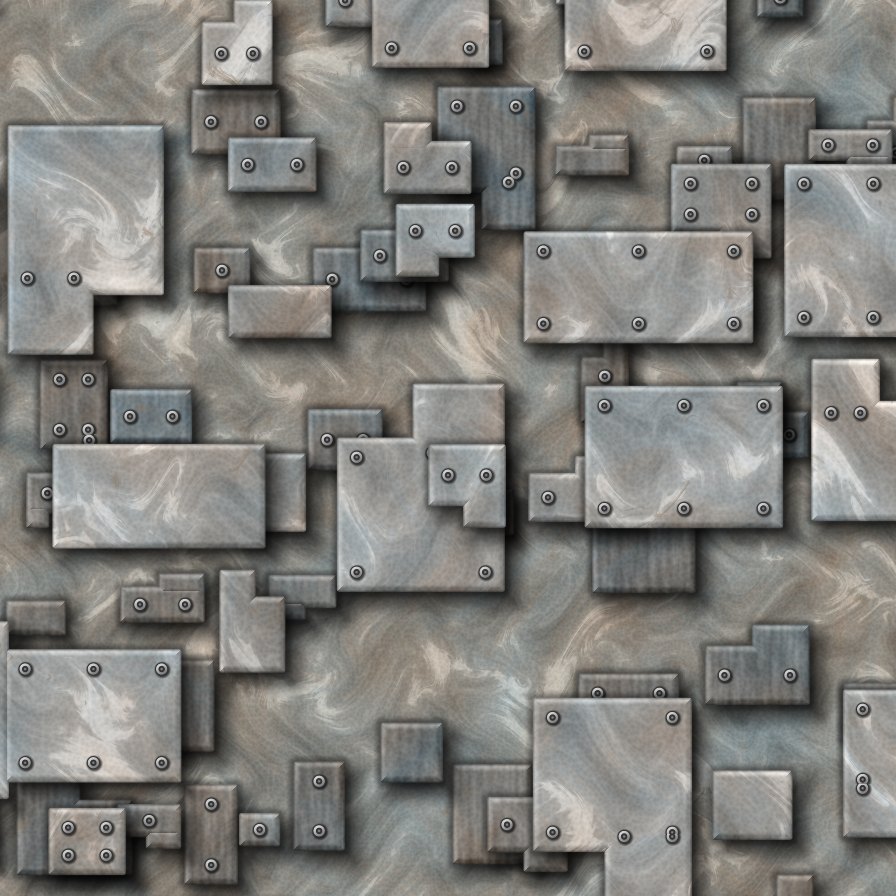
Reproduce this texture procedurally as a WebGL 2 fragment shader.

```glsl
#version 300 es
precision highp float;
// Overlapping riveted steel plates with worn patina, bevels and soft shadows.
uniform vec2 u_resolution;
out vec4 fragColor;

struct Plate { float dist; vec2 slope; vec2 rivet; };

vec2 hash2(vec2 p) {
    vec3 q = fract(p.xyx * vec3(0.1031, 0.1030, 0.0973));
    q += dot(q, q.yzx + 33.33);
    return fract((q.xx + q.yz) * q.zy);
}

// Distance to the nearest scattered point
float cellular(vec2 p) {
    vec2 id = floor(p), f = fract(p);
    float d = 2.0;
    for (int y = -1; y <= 1; y++)
        for (int x = -1; x <= 1; x++) {
            vec2 o = vec2(x, y);
            vec2 r = o + hash2(id + o) - f;
            d = min(d, dot(r, r));
        }
    return sqrt(d);
}

// Warped cellular octaves, centred on zero
float mottle(vec2 p) {
    float sum = 0.0, amp = 0.5;
    for (int i = 0; i < 5; i++) {
        p += 0.35 * sin(p.yx * 2.3 + vec2(1.0, 4.0)) + 0.15 * sin(p.yx * 5.1);
        sum += amp * (cellular(p) - 0.47);
        p = mat2(1.6, 1.2, -1.2, 1.6) * p + 7.3;
        amp *= 0.6;
    }
    return sum;
}

vec3 metal(vec2 p, float seed, float shade, float groove) {
    float blotch = mottle(p * 9.0 + seed);
    float tint = mottle(p * 4.0 + seed + 40.0);
    vec3 c = vec3(shade) + 0.38 * blotch * (1.0 - 0.5 * groove);
    c += tint * vec3(-0.13, 0.02, 0.12) + vec3(0.0, 0.006, 0.0);
    c += 0.09 * (1.0 - groove) * smoothstep(0.1, 0.2, blotch - 0.4 * tint);
    c += 0.07 * (cellular(p * 190.0 + seed) - 0.47);
    // Brushed scratches on the rough plates
    c -= 0.13 * groove * (cellular(p * vec2(130.0, 16.0) + seed) - 0.45);
    float rust = smoothstep(0.2, 0.32, mottle(p * 23.0 + seed + 9.0));
    return mix(c, vec3(0.52, 0.46, 0.39), 0.45 * rust);
}

void addBox(inout Plate s, vec2 l, vec2 ext) {
    vec2 q = abs(l) - ext + 0.003;
    float d = length(max(q, 0.0)) + min(max(q.x, q.y), 0.0) - 0.003;
    if (d < s.dist) {
        s.dist = d;
        s.slope = q.x > q.y ? vec2(sign(l.x), 0.0) : vec2(0.0, sign(l.y));
    }
}

// Rivets spaced evenly along the box, collapsing to its centre line when thin
void addRivets(inout Plate s, vec2 l, vec2 ext) {
    vec2 span = 2.0 * (ext - 0.022);
    span *= step(0.03, span);
    vec2 count = vec2(max(1.0, floor(span.x / 0.075)), 1.0);
    vec2 gap = max(span / count, 0.0001);
    vec2 r = l + 0.5 * span - gap * clamp(round((l + 0.5 * span) / gap), vec2(0.0), count);
    if (length(r) < length(s.rivet)) s.rivet = r;
}

Plate plates(vec2 p, float seed, float cells, float chance, vec2 small, vec2 large) {
    Plate s = Plate(1.0, vec2(0.0), vec2(1.0));
    vec2 home = floor(p * cells);
    for (int y = -1; y <= 1; y++)
        for (int x = -1; x <= 1; x++) {
            vec2 id = home + vec2(x, y);
            vec2 pick = hash2(id + seed), side = hash2(id + seed + 51.0);
            if (pick.x > chance) continue;
            vec2 l = p - (id + 0.5 + 0.45 * (hash2(id + seed + 17.0) - 0.5)) / cells;
            vec2 ext = mix(small, large, hash2(id + seed + 29.0));
            addBox(s, l, ext);
            if (pick.y < 0.8) addRivets(s, l, ext);
            // A flush side wing turns some plates into an L
            if (side.x > 0.45) {
                vec2 turn = vec2(sign(side.y - 0.5), sign(side.x - 0.72));
                vec2 wing = l - turn * ext * vec2(0.45, 1.1);
                addBox(s, wing, ext * vec2(0.55, 0.6));
                if (ext.y > 0.05) addRivets(s, wing + vec2(0.0, turn.y * ext.y * 0.3), ext * vec2(0.55, 0.1));
            }
        }
    return s;
}

void addLayer(inout vec3 col, vec2 p, float seed, float cells, float chance, vec2 small, vec2 large, float shade, float groove) {
    float aa = 0.7 / min(u_resolution.x, u_resolution.y);
    Plate s = plates(p, seed, cells, chance, small, large);
    // Shadow thrown to the lower right, plus contact darkening
    float shadow = plates(p + vec2(-0.012, 0.013), seed, cells, chance, small, large).dist;
    col *= 1.0 - 0.6 * (1.0 - smoothstep(-0.013, 0.02, shadow));
    col *= 1.0 - 0.35 * (1.0 - smoothstep(0.0, 0.010, s.dist));
    if (s.dist > aa) return;
    vec3 c = metal(p, seed, shade, groove);
    // Bevel lit from the upper left
    float lit = dot(s.slope, vec2(-0.5, 0.85));
    c += 0.19 * lit * smoothstep(-0.009, -0.003, s.dist);
    c *= 1.0 - 0.3 * smoothstep(-0.003, 0.0, s.dist);
    // Rivet: dark seat, bright ring, hollow centre
    float r = length(s.rivet);
    float glint = dot(s.rivet / max(r, 0.0001), vec2(-0.5, 0.85));
    c *= 1.0 - 0.65 * (1.0 - smoothstep(0.0065, 0.0105, length(s.rivet + vec2(-0.001, 0.001))));
    c = mix(c, vec3(0.20), 1.0 - smoothstep(0.0066, 0.0066 + 2.0 * aa, r));
    c = mix(c, vec3(0.66 + 0.16 * glint), 1.0 - smoothstep(0.0007, 0.0009 + 1.4 * aa, abs(r - 0.0049)));
    c = mix(c, vec3(0.50), 1.0 - smoothstep(0.0004, 0.0022, r));
    col = mix(col, c, 1.0 - smoothstep(-aa, aa, s.dist));
}

void main() {
    vec2 p = gl_FragCoord.xy / min(u_resolution.x, u_resolution.y);
    // Weathered ground, then plates from the deepest to the topmost
    vec3 col = metal(p * 1.3, 3.0, 0.56, 0.0) * vec3(1.01, 1.0, 0.97);
    addLayer(col, p, 11.0, 6.5, 0.60, vec2(0.025, 0.025), vec2(0.065, 0.06), 0.45, 1.0);
    addLayer(col, p, 23.0, 8.0, 0.32, vec2(0.022, 0.016), vec2(0.05, 0.035), 0.48, 0.8);
    addLayer(col, p, 37.0, 5.5, 0.35, vec2(0.03, 0.025), vec2(0.06, 0.045), 0.58, 0.1);
    addLayer(col, p, 58.0, 3.4, 0.82, vec2(0.065, 0.055), vec2(0.14, 0.10), 0.63, 0.0);
    addLayer(col, p, 71.0, 5.0, 0.16, vec2(0.035, 0.026), vec2(0.06, 0.045), 0.65, 0.0);
    fragColor = vec4(clamp(col, 0.0, 1.0), 1.0);
}
```
